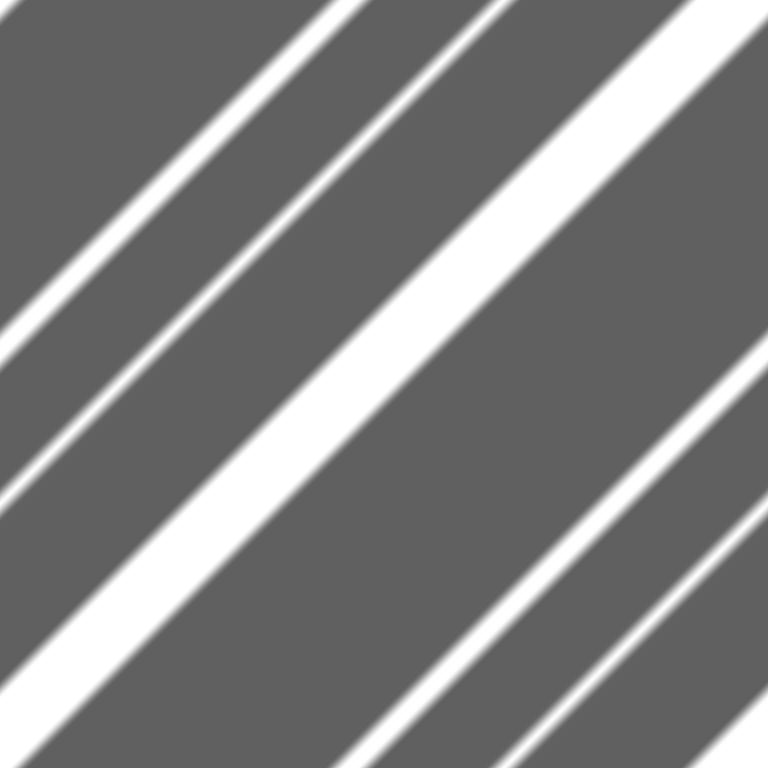
Give the GLSL for this pattern, as a three.js fragment shader.

```glsl
#define WIDE_CENTER 0.961
#define WIDE_HALF 0.0635
#define MEDIUM_CENTER 0.456
#define MEDIUM_HALF 0.0215
#define THIN_CENTER 0.656
#define THIN_HALF 0.0120
#define EDGE_BLUR 0.0135

varying vec2 vUv;

const vec3 GROUND_GRAY = vec3(0.376);
const vec3 STRIPE_WHITE = vec3(1.0);

// Soft stripe that repeats once per unit of the diagonal coordinate
float stripe(float diagonal, float center, float halfWidth) {
  float dist = abs(fract(diagonal - center + 0.5) - 0.5);
  return 1.0 - smoothstep(halfWidth - EDGE_BLUR, halfWidth + EDGE_BLUR, dist);
}

void main() {
  // Constant along lines rising to the right
  float diagonal = vUv.x - vUv.y;

  // Three stripe widths share one period
  float coverage = stripe(diagonal, WIDE_CENTER, WIDE_HALF);
  coverage = max(coverage, stripe(diagonal, MEDIUM_CENTER, MEDIUM_HALF));
  coverage = max(coverage, stripe(diagonal, THIN_CENTER, THIN_HALF));

  gl_FragColor = vec4(mix(GROUND_GRAY, STRIPE_WHITE, coverage), 1.0);
}
```
